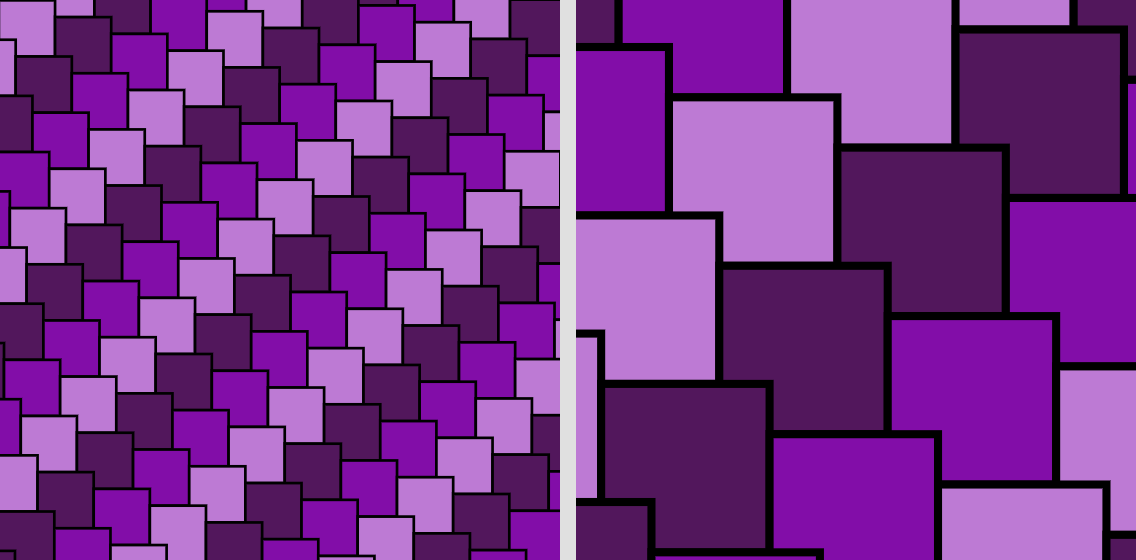
Left: the whole. Right: its middle third, enlarged.
Give the GLSL for this pattern, as a Shadertoy shader.

```glsl
const float SIDE = 0.10026;   // tile side as a fraction of the canvas height
const float SLIP = 0.2987;    // drop from one tile to its right neighbour, in sides

float coverage(float dist, float pixel) {
    return clamp(0.5 - dist / pixel, 0.0, 1.0);
}

// Colours cycle in threes across each row
vec3 tileColor(float column) {
    float k = mod(column, 3.0);
    if (k < 0.5) return vec3(0.74, 0.48, 0.83);
    if (k < 1.5) return vec3(0.32, 0.09, 0.36);
    return vec3(0.51, 0.05, 0.66);
}

void mainImage(out vec4 fragColor, in vec2 fragCoord) {
    vec2 p = (fragCoord / iResolution.y - vec2(0.4388, 0.5586)) / SIDE;
    float pixel = 1.0 / (iResolution.y * SIDE);

    // Skewed lattice: steps along a row, and down-left to the next row
    vec2 across = vec2(1.0, -SLIP);
    vec2 down = vec2(SLIP - 1.0);
    float column = (p.x - p.y) / (1.0 + SLIP);
    float row = (column - p.x) / (1.0 - SLIP);
    vec2 nearest = round(vec2(column, row));

    // Paint nearby tiles back to front, lower rows on top
    vec3 color = vec3(0.0);
    for (int j = -1; j <= 1; j++) {
        for (int i = -1; i <= 1; i++) {
            vec2 id = nearest + vec2(i, j);
            vec2 q = abs(p - id.x * across - id.y * down);
            float edge = max(q.x, q.y) - 0.5;
            float halfLine = 0.024;
            vec3 tile = tileColor(id.x) * coverage(edge + halfLine, pixel);
            color = mix(color, tile, coverage(edge - halfLine, pixel));
        }
    }
    fragColor = vec4(color, 1.0);
}
```
